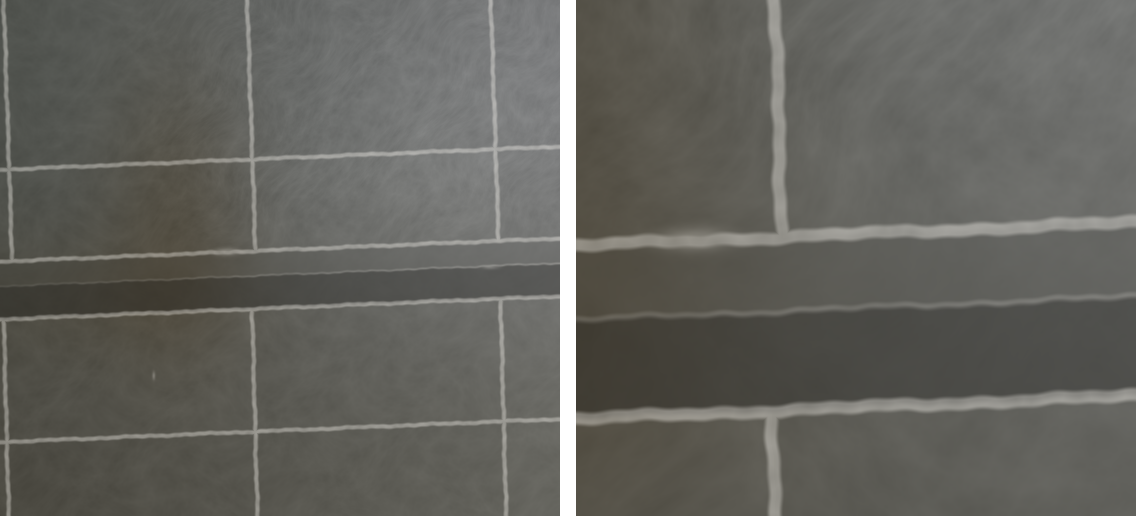
Left: the whole. Right: its middle third, enlarged.
This texture is drawn by a WebGL 2 fragment shader. Its source:

```glsl
#version 300 es
precision highp float;
// Dark slate floor tiles with pale grout, split by a shallow step.
uniform vec2 u_resolution;
out vec4 outColor;

// Lengths are fractions of the canvas height.
const float ROW_SLOPE = 0.0415;
const float UPPER_JOINT = 0.671, STEP_TOP = 0.493, STEP_EDGE = 0.445;
const float STEP_FOOT = 0.381, LOWER_JOINT = 0.143;
const vec3 UPPER_COLUMNS = vec3(0.472, 0.007, 0.033);  // pitch, offset at top, lean
const vec3 LOWER_COLUMNS = vec3(0.482, -0.009, 0.026);
const float GROUT_HALF = 0.0040, EDGE_HALF = 0.0017;
const vec3 TOP_LEFT = vec3(0.315, 0.325, 0.305), TOP_RIGHT = vec3(0.485, 0.490, 0.495);
const vec3 LOW_LEFT = vec3(0.300, 0.292, 0.260), LOW_RIGHT = vec3(0.405, 0.403, 0.378);
const vec3 RUST = vec3(0.025, 0.045, 0.070);           // light lost to the stain
const vec3 GROUT_TINT = vec3(0.395, 0.390, 0.380);
const float TILE_VARIATION = 0.016, GRAIN = 0.055, RIDGES = 0.060;

vec2 hash2(vec2 p) {
  vec3 q = fract(p.xyx * vec3(0.1031, 0.1030, 0.0973));
  q += dot(q, q.yzx + 33.33);
  return fract((q.xx + q.yz) * q.zy);
}

// Distance to the nearest scattered point, centred near zero.
float cellular(vec2 p) {
  vec2 cell = floor(p), f = fract(p);
  float nearest = 2.0;
  for (int y = -1; y <= 1; y++)
    for (int x = -1; x <= 1; x++) {
      vec2 o = vec2(x, y);
      vec2 d = o + hash2(cell + o) - f;
      nearest = min(nearest, dot(d, d));
    }
  return sqrt(nearest) - 0.47;
}

float layeredCells(vec2 p) {
  float sum = 0.0, gain = 0.5;
  for (int i = 0; i < 4; i++) {
    sum += gain * cellular(p);
    p = mat2(1.6, 1.2, -1.2, 1.6) * p + 7.3;
    gain *= 0.6;
  }
  return sum;
}

float wobble(float t) {
  return 0.0007 * (sin(t * 43.0) + 0.7 * sin(t * 117.0 + 1.3) + 0.6 * sin(t * 263.0 + 4.0));
}

float line(float d, float halfWidth) {
  float soft = 0.0014 + 0.7 / u_resolution.y;
  return 1.0 - smoothstep(halfWidth - soft, halfWidth + soft, abs(d));
}

float blob(vec2 p, vec2 centre, vec2 radius) {
  vec2 d = (p - centre) / radius;
  return exp(-dot(d, d));
}

void main() {
  vec2 p = gl_FragCoord.xy / u_resolution.y;
  float across = gl_FragCoord.x / u_resolution.x;
  float v = p.y - ROW_SLOPE * p.x + wobble(p.x);
  float soft = 0.0015 + 0.7 / u_resolution.y;

  // Tile columns differ above and below the step.
  bool upper = v > STEP_EDGE;
  vec3 columns = upper ? UPPER_COLUMNS : LOWER_COLUMNS;
  float u = p.x - columns.y - columns.z * (1.0 - p.y) + wobble(p.y + 3.0);
  float column = floor(u / columns.x);
  float columnGap = u - columns.x * floor(u / columns.x + 0.5);
  float row = step(LOWER_JOINT, v) + step(STEP_FOOT, v) + step(STEP_TOP, v) + step(UPPER_JOINT, v);
  float onStep = smoothstep(STEP_FOOT - soft, STEP_FOOT + soft, v)
               * (1.0 - smoothstep(STEP_TOP - soft, STEP_TOP + soft, v));

  // Broad light, stain and sheen.
  vec3 slate = mix(mix(LOW_LEFT, LOW_RIGHT, across), mix(TOP_LEFT, TOP_RIGHT, across),
                   smoothstep(0.0, 0.9, p.y));
  slate -= RUST * (blob(p, vec2(0.34, 0.60), vec2(0.14, 0.28)) + 0.5 * blob(p, vec2(0.2, 0.42), vec2(0.3, 0.12)));
  slate += 0.045 * blob(p, vec2(0.86, 0.72), vec2(0.34, 0.25));

  // Slate surface: mottling, fine grain and slanted ridges.
  vec2 warped = p + 0.012 * sin(p.yx * vec2(31.0, 27.0) + 2.0 * sin(p * 13.0));
  vec2 slanted = mat2(0.6, -0.8, 0.8, 0.6) * warped;
  float ridgeArea = 0.25 + 0.75 * smoothstep(0.45, 0.65, p.y) * smoothstep(0.15, 0.5, p.x);
  float surface = GRAIN * layeredCells(warped * vec2(17.0, 20.0))
                + RIDGES * ridgeArea * layeredCells(slanted * vec2(22.0, 52.0));
  float tileShade = (hash2(vec2(column, row) + 11.0).x - 0.5) * TILE_VARIATION;
  slate += surface * (1.0 - 0.5 * onStep) + tileShade * (1.0 - onStep);

  // Step: flat upper lip above a shaded riser.
  float riser = onStep * (1.0 - smoothstep(STEP_EDGE - soft, STEP_EDGE + soft, v));
  slate *= 1.0 - 0.05 * onStep - 0.18 * riser;

  // Grout lines, worn unevenly along their length.
  float rows = max(max(line(v - UPPER_JOINT, GROUT_HALF), line(v - STEP_TOP, GROUT_HALF)),
                   max(line(v - STEP_FOOT, GROUT_HALF), line(v - LOWER_JOINT, GROUT_HALF)));
  float grout = max(rows, line(columnGap, GROUT_HALF) * (1.0 - onStep));
  float edge = line(v - STEP_EDGE, EDGE_HALF) * mix(0.25, 0.75, across);
  float wear = 0.90 + 0.25 * cellular(p * 60.0);
  vec3 groutColor = slate * 0.62 + GROUT_TINT;
  vec3 color = mix(slate, groutColor, clamp(max(grout, edge) * wear, 0.0, 1.0));

  // Mortar smear on the lip and small pale chips.
  float marks = 0.7 * blob(p, vec2(0.438, 0.512), vec2(0.022, 0.007))
              + 0.6 * blob(p, vec2(0.298, 0.272), vec2(0.003, 0.008))
              + 0.5 * blob(p, vec2(0.950, 0.482), vec2(0.016, 0.004));
  color = mix(color, groutColor, clamp(marks, 0.0, 0.8) * (1.0 - grout));
  outColor = vec4(clamp(color, 0.0, 1.0), 1.0);
}
```
